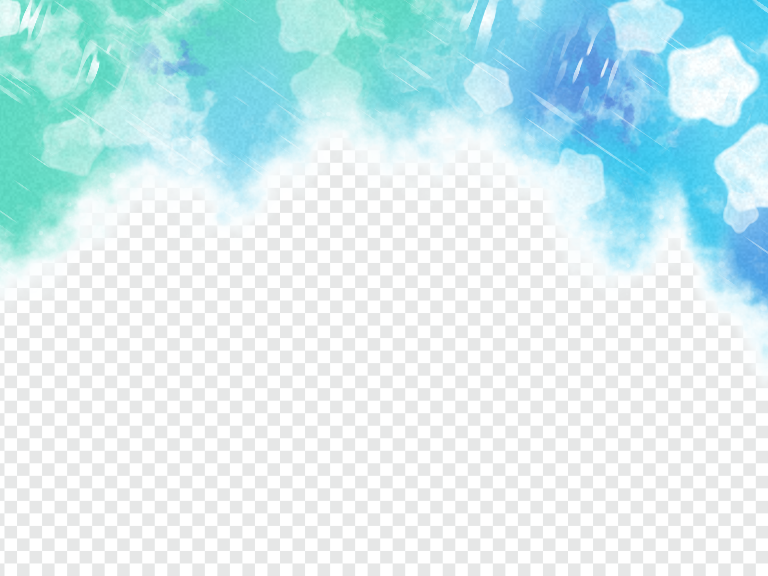
A WebGL 2 fragment shader for this background:

```glsl
#version 300 es
precision highp float;
// Watercolour wash hanging from the top edge over a grey and white checkerboard.
// Weighted pools of pigment are warped by noise, then fade through white along
// an uneven lower edge; blossoms, dry strokes, scratches and drops add detail.
uniform vec2 u_resolution;
out vec4 fragColor;

// Lengths are fractions of canvas height; y runs downward from the top.
const float CHECK_ROWS = 46.0;
const float CHECK_SHIFT = 0.36;
const vec3 CHECK_GREY = vec3(0.900, 0.906, 0.906);
const float EDGE_STEPS = 12.0;
const float EDGE_ROUGHNESS = 0.11;
const float WARP = 0.10;
const float GRAIN = 0.05;
const vec3 PAPER = vec3(0.975, 0.992, 0.996);
const vec3 INDIGO = vec3(0.34, 0.56, 0.86);
const vec3 PIGMENT[4] = vec3[4](
  vec3(0.37, 0.85, 0.76), vec3(0.47, 0.83, 0.93),
  vec3(0.22, 0.78, 0.93), vec3(0.33, 0.63, 0.90));

// Lower limit of the wash at evenly spaced columns
const float EDGE[17] = float[17](0.52, 0.495, 0.41, 0.35, 0.355, 0.40, 0.31,
  0.26, 0.305, 0.31, 0.285, 0.34, 0.455, 0.495, 0.435, 0.57, 0.665);
// Pools: centre, radius, pigment index
const vec4 POOL[12] = vec4[12](
  vec4(0.08, 0.10, 0.12, 0), vec4(0.30, 0.04, 0.13, 0), vec4(0.66, 0.08, 0.12, 0),
  vec4(0.01, 0.30, 0.10, 0), vec4(0.40, 0.20, 0.11, 1), vec4(0.74, 0.20, 0.10, 1),
  vec4(0.90, 0.05, 0.09, 1), vec4(1.12, 0.33, 0.14, 2), vec4(1.28, 0.08, 0.14, 2),
  vec4(0.98, 0.12, 0.07, 3), vec4(1.08, 0.17, 0.06, 3), vec4(1.32, 0.43, 0.05, 3));
// Blossoms: centre, radius, strength
const vec4 BLOSSOM[12] = vec4[12](
  vec4(1.24, 0.14, 0.080, 0.95), vec4(1.12, 0.04, 0.060, 0.70),
  vec4(1.32, 0.30, 0.075, 0.90), vec4(1.00, 0.31, 0.050, 0.65),
  vec4(0.855, 0.15, 0.042, 0.65), vec4(0.335, 0.27, 0.040, 0.50),
  vec4(0.13, 0.25, 0.055, 0.45), vec4(0.54, 0.04, 0.065, 0.50),
  vec4(0.57, 0.16, 0.060, 0.40), vec4(0.00, 0.03, 0.035, 0.70),
  vec4(0.29, 0.22, 0.045, 0.35), vec4(1.29, 0.37, 0.035, 0.60));
// Dry strokes: centre, radius
const vec3 STROKE[5] = vec3[5](vec3(0.18, 0.11, 0.045), vec3(1.03, 0.11, 0.050),
  vec3(0.05, 0.03, 0.040), vec3(0.84, 0.03, 0.040), vec3(1.27, 0.17, 0.035));

float hash(vec2 p) {
  vec3 h = fract(p.xyx * 0.1031);
  h += dot(h, h.yzx + 33.33);
  return fract((h.x + h.y) * h.z);
}

float noise(vec2 p) {
  vec2 i = floor(p), f = fract(p);
  f = f * f * (3.0 - 2.0 * f);
  return mix(mix(hash(i), hash(i + vec2(1, 0)), f.x),
             mix(hash(i + vec2(0, 1)), hash(i + 1.0), f.x), f.y);
}

float fbm(vec2 p) {
  float sum = 0.0, gain = 0.5;
  for (int i = 0; i < 5; i++) {
    sum += gain * noise(p);
    p = mat2(1.6, 1.2, -1.2, 1.6) * p + 7.3;
    gain *= 0.5;
  }
  return sum;
}

float glow(vec2 d, float r) { return exp(-dot(d, d) / (r * r)); }

vec3 checkerboard(vec2 p) {
  vec2 cell = p * CHECK_ROWS - vec2(CHECK_SHIFT, 0.0);
  vec2 wave = 0.5 - abs(fract(cell * 0.5 - 0.25) * 2.0 - 1.0);
  vec2 side = clamp(wave * u_resolution.y / CHECK_ROWS * 2.0, -1.0, 1.0);
  return mix(vec3(1.0), CHECK_GREY, 0.5 + 0.5 * side.x * side.y);
}

float lowerEdge(float x) {
  float t = clamp(x * EDGE_STEPS, 0.0, 15.999);
  int i = int(t);
  return mix(EDGE[i], EDGE[i + 1], smoothstep(0.0, 1.0, fract(t)));
}

vec3 pigmentAt(vec2 p) {
  vec3 sum = vec3(0.0);
  float total = 0.0;
  for (int i = 0; i < 12; i++) {
    float w = glow(p - POOL[i].xy, POOL[i].z) + 0.0001;
    sum += w * PIGMENT[int(POOL[i].w)];
    total += w;
  }
  return sum / total;
}

void main() {
  vec2 p = vec2(gl_FragCoord.x, u_resolution.y - gl_FragCoord.y) / u_resolution.y;
  float cloud = fbm(p * 9.0), fine = fbm(p * 34.0 + 11.0);
  vec2 warp = vec2(cloud, fbm(p * 9.0 + 31.0)) - 0.48;
  float depth = lowerEdge(p.x) - p.y + EDGE_ROUGHNESS * (cloud + 0.5 * fine - 0.72);

  // Pigment with pale washes, violet flecks and whitening toward the edge
  vec3 paint = pigmentAt(p + WARP * warp);
  paint = mix(paint, PAPER, 0.6 * smoothstep(0.48, 0.75, fbm(p * 6.0 + 3.0 + warp * 3.0)));
  float fleck = glow(p - vec2(1.06, 0.15), 0.11) + 0.6 * glow(p - vec2(0.31, 0.10), 0.06);
  paint = mix(paint, INDIGO, fleck * smoothstep(0.50, 0.68, fine));
  paint = mix(PAPER, paint, smoothstep(0.01, 0.17, depth + 0.05 * (fine - 0.5)));

  // Scalloped blossoms with a faint bright rim
  for (int i = 0; i < 12; i++) {
    vec4 b = BLOSSOM[i];
    vec2 d = p - b.xy + 0.035 * warp;
    float lobes = 1.0 + 0.10 * cos(5.0 * atan(d.y, d.x + 0.00001) + float(i));
    float r = length(d) / (b.z * lobes);
    float body = (1.0 - smoothstep(0.82, 1.0, r)) * (0.55 + 0.7 * (fine - 0.25));
    float rim = 0.3 * smoothstep(0.78, 0.92, r) * (1.0 - smoothstep(0.92, 1.0, r));
    paint = mix(paint, PAPER, clamp(b.w * (body + rim + 0.3 * glow(d, b.z * 1.3)), 0.0, 1.0));
  }

  // Dry brush strokes and thin slanted scratches
  vec2 slant = vec2(p.x + 0.35 * p.y, p.y);
  float bristle = smoothstep(0.62, 0.76, noise(slant * vec2(110.0, 24.0)) + 0.3 * (fine - 0.5));
  for (int i = 0; i < 5; i++)
    paint = mix(paint, PAPER, bristle * glow(p - STROKE[i].xy, STROKE[i].z));
  vec2 along = mat2(0.82, -0.57, 0.57, 0.82) * p;
  float scratch = smoothstep(0.83, 0.95, noise(along * vec2(9.0, 190.0)));
  paint = mix(paint, PAPER, 0.4 * scratch * smoothstep(0.45, 0.6, cloud));

  // Scattered drops near the lower edge
  vec2 cell = floor(p * 38.0);
  vec2 centre = 0.3 + 0.4 * vec2(hash(cell), hash(cell + 19.0));
  float size = 0.08 + 0.18 * hash(cell + 47.0);
  float drop = 1.0 - smoothstep(size - 0.07, size, length(fract(p * 38.0) - centre));
  drop *= step(0.6, hash(cell + 71.0)) * glow(vec2(depth - 0.04, 0.0), 0.06);
  paint = mix(paint, PAPER, 0.5 * drop);

  paint += GRAIN * (noise(p * 260.0) - 0.5) * smoothstep(0.0, 0.15, depth);
  float cover = smoothstep(-0.035, 0.05, depth);
  cover = max(cover, 0.5 * drop);
  fragColor = vec4(mix(checkerboard(p), clamp(paint, 0.0, 1.0), cover), 1.0);
}
```
